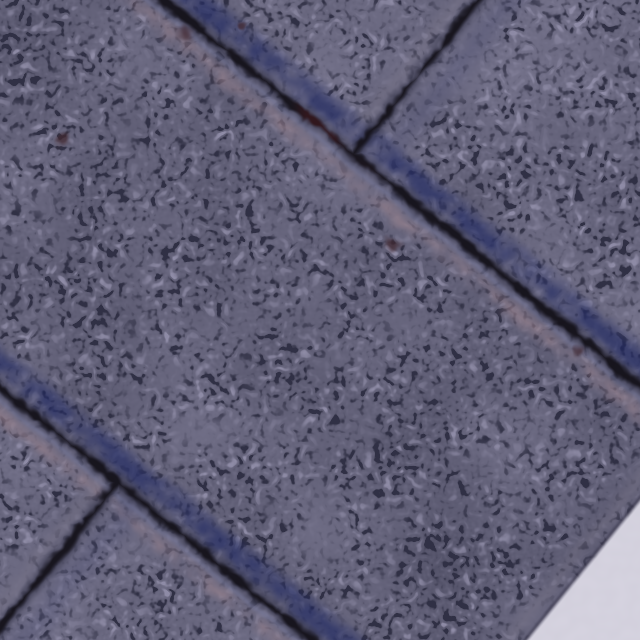
Write a Shadertoy shader that draws this texture.

```glsl
// Slanted running-bond paving: pitted slate blocks, dark joints, blue and pink bevels, pale cut corner.

vec2 hash2(vec2 p) {
    vec3 q = fract(p.xyx * vec3(0.1031, 0.1030, 0.0973));
    q += dot(q, q.yzx + 33.33);
    return fract((q.xx + q.yz) * q.zy);
}

float cornerGradient(vec2 cell, vec2 offset) {
    float angle = 6.2832 * hash2(cell).x;
    return dot(vec2(cos(angle), sin(angle)), offset);
}

float gradientNoise(vec2 p) {
    vec2 i = floor(p), f = fract(p);
    vec2 w = f * f * f * (f * (f * 6.0 - 15.0) + 10.0);
    vec2 e = vec2(1.0, 0.0);
    return mix(mix(cornerGradient(i, f), cornerGradient(i + e, f - e), w.x),
               mix(cornerGradient(i + e.yx, f - e.yx), cornerGradient(i + 1.0, f - 1.0), w.x), w.y);
}

// Soft stripe around a signed distance
float band(float d, float center, float halfWidth, float soft) {
    return 1.0 - smoothstep(halfWidth - soft, halfWidth + soft, abs(d - center));
}

// Sparse rust dots, one candidate per cell
float rustSpots(vec2 p) {
    vec2 cell = floor(p), rnd = hash2(cell + 71.0);
    float radius = 0.04 + 0.03 * rnd.y;
    float d = length(fract(p) - 0.25 - 0.5 * rnd.yx) + 0.05 * gradientNoise(p * 12.0);
    return step(0.88, rnd.x) * (1.0 - smoothstep(radius * 0.2, radius * 1.6, d));
}

void mainImage(out vec4 fragColor, in vec2 fragCoord) {
    vec2 uv = fragCoord / iResolution.y;
    float soft = 0.0035 + 0.7 / iResolution.y;

    // Block axes: x along the long joints, y across them
    vec2 p = uv - vec2(0.553, 0.759);
    vec2 b = vec2(dot(p, vec2(0.777, -0.629)), dot(p, vec2(0.629, 0.777)));
    vec2 w = b + 0.004 * vec2(gradientNoise(uv * 21.0), gradientNoise(uv * 19.0 + 40.0));

    // Signed distances to the nearest long and short joint
    vec2 size = vec2(1.337, 0.631);
    float row = floor(w.y / size.y);
    float along = w.x - 0.5 * size.x * mod(row, 2.0) + 0.018 * row;
    float across = w.y - size.y * round(w.y / size.y);
    along -= size.x * round(along / size.x);

    // Stone grain: fine mottling, dark pits in clumps, a few bright flecks
    vec2 warp = 0.7 * vec2(gradientNoise(uv * 38.0), gradientNoise(uv * 38.0 + 90.0));
    float patches = gradientNoise(uv * 5.0 + 7.0) + 0.5 * gradientNoise(uv * 11.0 + 60.0);
    float clumps = clamp(0.75 + 1.1 * gradientNoise(uv * 17.0 + 31.0) - 0.5 * patches, 0.2, 1.4);
    float coarse = gradientNoise(uv * 60.0 + warp);
    float fine = gradientNoise(uv * 98.0 + warp + 19.0);
    float grit = gradientNoise(uv * 170.0 + 53.0);
    float mottle = 0.5 * coarse + 0.5 * fine + 0.3 * grit;
    float pits = smoothstep(0.08, 0.48, 0.6 * coarse + 0.75 * fine + 0.2 * grit);
    float flecks = smoothstep(0.15, 0.5, -0.8 * coarse - 0.6 * fine);
    float calm = mix(0.45, 1.0, smoothstep(0.01, 0.08, min(abs(across), abs(along))));
    float grain = calm * clumps * (0.32 * flecks - 0.85 * pits - 0.4 * mottle);
    float tone = 0.61 + grain + 0.22 * patches + 0.08 * mod(row + 1.0, 2.0);
    vec3 color = mix(vec3(0.19, 0.19, 0.27), vec3(0.51, 0.50, 0.60), clamp(tone, 0.0, 1.15));

    // Bevels: blue on the upper side of each joint, dusty pink on the lower
    float wear = gradientNoise(uv * 13.0 + 3.0) + 0.7 * gradientNoise(uv * 45.0);
    float fray = 0.007 * wear + 0.004 * coarse;
    vec3 blue = vec3(0.22, 0.24, 0.42) + 0.12 * grain;
    vec3 pink = vec3(0.53, 0.47, 0.53) + 0.15 * grain;
    color = mix(color, blue, band(across + fray, 0.031, 0.017, 0.015) * clamp(0.85 + 0.7 * wear, 0.0, 1.0));
    color = mix(color, pink, band(across + fray, -0.031, 0.010, 0.014) * clamp(0.6 + 0.9 * wear, 0.0, 1.0));
    color = mix(color, vec3(0.44, 0.45, 0.58), 0.6 * band(across, -0.015, 0.004, 0.005));
    color = mix(color, vec3(0.30, 0.31, 0.46), 0.3 * band(along + fray, 0.04, 0.015, 0.025));
    color = mix(color, vec3(0.50, 0.48, 0.55), 0.35 * band(along + fray, -0.022, 0.008, 0.014));

    // Ragged joints with a dark core in a softer shadow, and rust
    color = mix(color, vec3(0.25, 0.15, 0.18), 0.7 * rustSpots(uv * 6.0));
    float ragged = wear + 0.6 * coarse;
    float nearest = min(abs(across + 0.002 * fine), abs(along + 0.004 * coarse));
    float shadow = band(nearest, 0.0, 0.009 + 0.005 * ragged, 2.0 * soft);
    float core = band(nearest, 0.0, 0.0045 + 0.006 * ragged, soft);
    vec3 coreColor = mix(vec3(0.08, 0.07, 0.10), vec3(0.19, 0.08, 0.10), smoothstep(0.25, 0.6, patches));
    float block = 1.0 - smoothstep(0.66, 0.67, b.x);
    color = mix(color, vec3(0.17, 0.17, 0.25), 0.75 * block * shadow);
    color = mix(color, coreColor, 0.92 * block * core);

    // Thin shaded rim and pale ground beyond the cut end
    color = mix(color, vec3(0.19, 0.18, 0.26), 0.8 * band(b.x, 0.686, 0.002, soft));
    vec3 ground = vec3(0.83, 0.82, 0.87) + 0.012 * gradientNoise(uv * 50.0);
    color = mix(color, ground, smoothstep(-soft, soft, b.x - 0.688));

    fragColor = vec4(color, 1.0);
}
```
